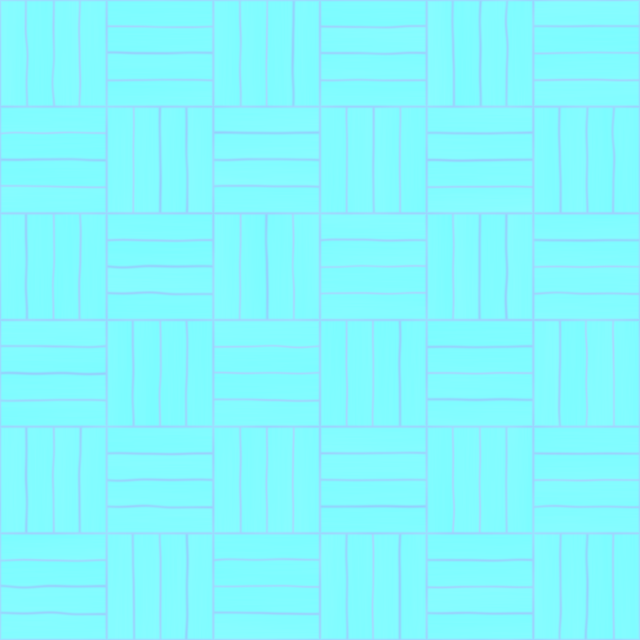
Reproduce this texture map procedurally as a WebGL 1 fragment shader.

```glsl
precision highp float;

uniform vec2 u_resolution;

const float CELLS = 6.0;
const float PLANKS = 4.0;
const float SEAM_WIDTH = 0.009;

float hash(vec2 p) {
  return fract(sin(dot(p, vec2(127.1, 311.7))) * 43758.5453);
}

// Value noise that wraps after a whole number of steps
float wrapNoise(vec2 p, float period) {
  vec2 i = floor(p);
  vec2 f = fract(p);
  f = f * f * (3.0 - 2.0 * f);
  vec2 a = mod(i, period);
  vec2 b = mod(i + 1.0, period);
  return mix(mix(hash(a), hash(vec2(b.x, a.y)), f.x),
             mix(hash(vec2(a.x, b.y)), hash(b), f.x), f.y);
}

float seamProfile(float dist, float width) {
  return exp(-0.5 * dist * dist / (width * width));
}

// Sideways drift of an inner joint, in plank widths
float jointDrift(float along, float joint, float seed) {
  float inner = step(0.5, joint) * step(joint, PLANKS - 0.5);
  float bend = wrapNoise(vec2(along * 4.0 + seed * 37.0, joint + seed * 19.0), 64.0);
  return inner * (bend - 0.5) * 0.07;
}

vec3 plankFace(vec2 local, float lane, float seed) {
  vec3 pale = vec3(0.54, 0.99, 1.0);
  vec3 deep = vec3(0.47, 0.99, 1.0);
  float tilt = (hash(vec2(seed * 91.0, 3.0)) - 0.3) * 0.7;
  float slope = (hash(vec2(seed * 53.0, 8.0)) - 0.5) * 0.4;
  float grain = wrapNoise(vec2(local.x * 72.0, local.y * 3.0) + floor(seed * 50.0), 256.0);
  float shade = 0.25 + 0.4 * seed + tilt * (lane - 0.5) + slope * (local.y - 0.5);
  return mix(pale, deep, clamp(shade + (grain - 0.5) * 0.2, 0.0, 1.0));
}

vec3 seamColour(float tone) {
  return mix(vec3(0.66, 0.85, 1.0), vec3(0.58, 0.81, 0.99), tone);
}

void main() {
  vec2 p = gl_FragCoord.xy / u_resolution * CELLS;
  vec2 cell = floor(p);
  vec2 local = fract(p);
  float pixel = CELLS / min(u_resolution.x, u_resolution.y);
  float width = max(SEAM_WIDTH, 0.5 * pixel);

  // Alternate upright and flat cells; x runs across the planks
  float upright = mod(cell.x + cell.y, 2.0);
  vec2 q = mix(local.yx, local, upright);

  // Planks within the cell
  float cellSeed = hash(cell + 5.0);
  float joint = floor(q.x * PLANKS + 0.5);
  float lane = q.x * PLANKS - jointDrift(q.y, joint, cellSeed);
  float index = clamp(floor(lane), 0.0, PLANKS - 1.0);
  float plankSeed = hash(cell * 7.0 + vec2(index, 2.0));
  vec3 colour = plankFace(q, lane - index, plankSeed);

  // Joints between planks, each with its own tone and weight
  float inner = step(0.5, joint) * step(joint, PLANKS - 0.5);
  float jointSeed = hash(cell * 11.0 + vec2(joint, 4.0));
  float wear = wrapNoise(p * 4.0, CELLS * 4.0);
  float jointWidth = width * mix(0.85, 1.1, jointSeed);
  float jointLine = inner * seamProfile(abs(lane - joint) / PLANKS, jointWidth);
  colour = mix(colour, seamColour(jointSeed), jointLine * mix(0.8, 1.0, wear));

  // Straight seams around the cell
  vec2 edge = min(local, 1.0 - local);
  float border = seamProfile(min(edge.x, edge.y), width);
  colour = mix(colour, seamColour(0.2 + 0.4 * wear), border * mix(0.85, 1.0, wear));

  gl_FragColor = vec4(colour, 1.0);
}
```
